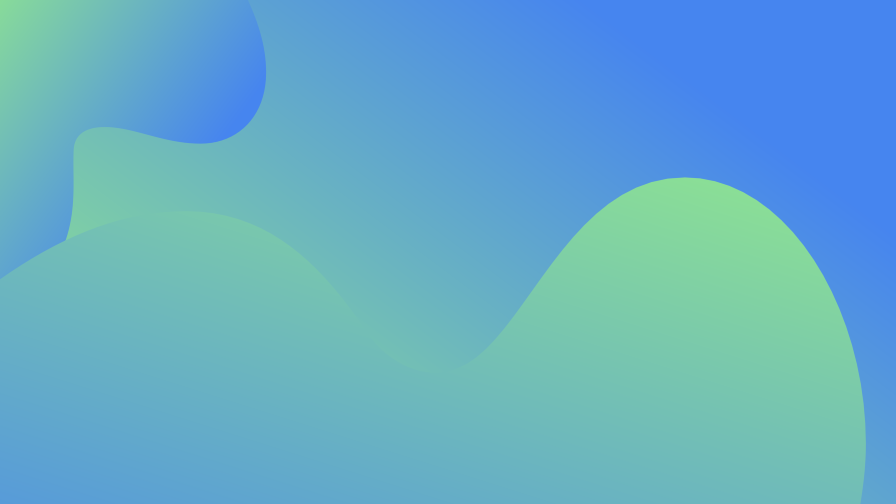
A Shadertoy shader for this background:

```glsl
// Two smooth blobs, a rolling hill and a corner drop, over a diagonal wash.
// Each outline is a closed chain of cubic Bezier curves, turned into a signed
// distance; every layer is filled with its own linear blue-to-green gradient.

const vec3 BLUE  = vec3(0.275, 0.520, 0.937);
const vec3 GREEN = vec3(0.545, 0.875, 0.585);

// Gradient planes: greenness = x * X + y * Y + offset, in canvas heights.
const vec3 SKY_RAMP  = vec3(-0.489, -0.652, 1.218);
const vec3 HILL_RAMP = vec3( 0.216,  0.684, 0.246);
const vec3 DROP_RAMP = vec3(-1.470,  1.080, -0.130);

const int CURVES = 7;    // cubic curves in each outline
const int STEPS  = 20;   // straight pieces per curve
const int KNOTS  = 3 * CURVES + 1;

// Outlines in percent of the canvas height; shared end points join the curves.
const vec2 HILL[KNOTS] = vec2[KNOTS](
    vec2(-6.9, 39.4),
    vec2(8.1, 51.4),    vec2(22.0, 58.1),   vec2(37.0, 58.1),
    vec2(55.6, 58.1),   vec2(66.0, 44.0),   vec2(73.4, 33.3),
    vec2(77.1, 28.0),   vec2(84.5, 24.3),   vec2(90.7, 26.9),
    vec2(104.2, 31.9),  vec2(112.3, 64.8),  vec2(135.9, 64.8),
    vec2(156.3, 64.8),  vec2(171.8, 38.7),  vec2(171.8, 12.0),
    vec2(171.8, 6.3),   vec2(171.0, 0.5),   vec2(169.0, -8.8),
    vec2(-7.0, -9.0),   vec2(-7.0, -9.0),   vec2(-7.0, -9.0));

const vec2 DROP[KNOTS] = vec2[KNOTS](
    vec2(46.3, 105.8),
    vec2(50.0, 98.8),   vec2(52.8, 92.6),   vec2(52.8, 85.6),
    vec2(52.8, 76.9),   vec2(47.2, 71.5),   vec2(39.8, 71.5),
    vec2(32.4, 71.5),   vec2(26.6, 74.8),   vec2(20.8, 74.8),
    vec2(17.1, 74.8),   vec2(14.6, 73.4),   vec2(14.6, 69.9),
    vec2(14.4, 64.1),   vec2(15.3, 58.3),   vec2(12.7, 51.4),
    vec2(11.6, 47.9),   vec2(4.6, 37.5),    vec2(-7.0, 30.6),
    vec2(-7.0, 106.0),  vec2(-7.0, 106.0),  vec2(-7.0, 106.0));

vec2 cubicBezier(vec2 a, vec2 b, vec2 c, vec2 d, float t) {
    float s = 1.0 - t;
    return s * s * s * a + 3.0 * s * s * t * b + 3.0 * s * t * t * c + t * t * t * d;
}

// Signed distance to a closed outline, negative inside.
float outlineDistance(vec2 p, vec2 knots[KNOTS]) {
    float nearest = 1e6;
    float side = 1.0;
    vec2 from = knots[KNOTS - 1];
    for (int i = 0; i < CURVES; i++) {
        int k = 3 * i;
        for (int j = 0; j < STEPS; j++) {
            float t = float(j) / float(STEPS);
            vec2 to = cubicBezier(knots[k], knots[k + 1], knots[k + 2], knots[k + 3], t);
            vec2 edge = to - from;
            vec2 rel = p - from;
            float along = clamp(dot(rel, edge) / max(dot(edge, edge), 1e-6), 0.0, 1.0);
            vec2 gap = rel - edge * along;
            nearest = min(nearest, dot(gap, gap));

            // Each crossing of the ray to the right flips inside and outside.
            if ((from.y > p.y) != (to.y > p.y) && rel.x < edge.x * rel.y / edge.y) {
                side = -side;
            }
            from = to;
        }
    }
    return side * sqrt(nearest);
}

vec3 ramp(vec2 p, vec3 plane) {
    float greenness = dot(vec3(p / 100.0, 1.0), plane);
    return mix(BLUE, GREEN, clamp(greenness, 0.0, 1.0));
}

void mainImage(out vec4 fragColor, in vec2 fragCoord) {
    float pixel = 100.0 / iResolution.y;
    vec2 p = fragCoord * pixel;

    // Layers from back to front
    vec3 color = ramp(p, SKY_RAMP);
    float dropCover = smoothstep(pixel, -pixel, 1.5 * outlineDistance(p, DROP));
    color = mix(color, ramp(p, DROP_RAMP), dropCover);
    float hillCover = smoothstep(pixel, -pixel, 1.5 * outlineDistance(p, HILL));
    color = mix(color, ramp(p, HILL_RAMP), hillCover);

    fragColor = vec4(color, 1.0);
}
```
